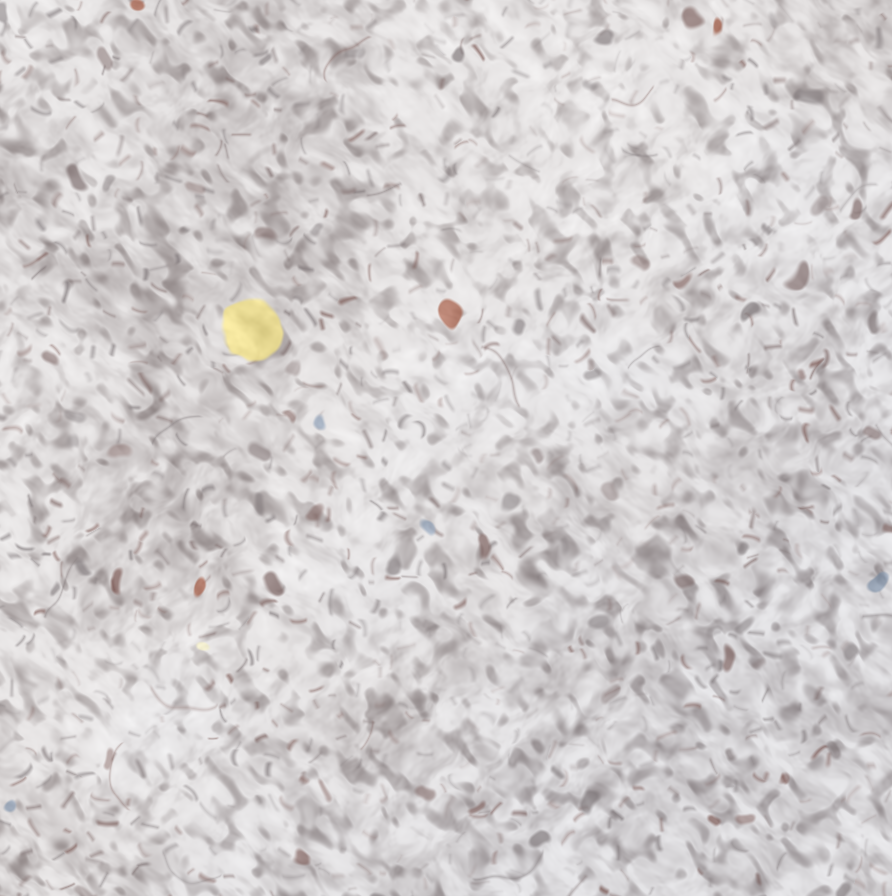
Reproduce this texture procedurally as a Shadertoy shader.

```glsl
// Pale weathered concrete: soft mottled grain with dark flecks, thin fibres
// and a few coloured chips. Stretched value noise makes the grain, jittered
// cells scatter the flecks, and a short hashed loop drops the chips.

#define BASE_TONE 0.893
#define GRAIN_SCALE 62.0
#define GRAIN_CONTRAST 0.30
#define PIT_DEPTH 0.17
#define BLOTCH_CONTRAST 0.20
#define EDGE_SOFTNESS 0.0028
#define CHIP_COUNT 9
#define DISC_CENTER vec2(0.281, 0.633)
#define DISC_RADIUS 0.034
#define DISC_COLOR vec3(0.93, 0.87, 0.56)
#define FLECK_GREY vec3(0.47, 0.44, 0.45)
#define FLECK_BROWN vec3(0.45, 0.30, 0.28)

float hash(vec2 p) {
    return fract(sin(dot(p, vec2(127.1, 311.7))) * 43758.5);
}

vec2 hash2(vec2 p) {
    return vec2(hash(p), hash(p + 37.3));
}

float noise(vec2 p) {
    vec2 i = floor(p), f = fract(p);
    f = f * f * (3.0 - 2.0 * f);
    return mix(mix(hash(i), hash(i + vec2(1, 0)), f.x),
               mix(hash(i + vec2(0, 1)), hash(i + vec2(1, 1)), f.x), f.y);
}

float fbm(vec2 p) {
    float sum = 0.0, weight = 0.53;
    for (int i = 0; i < 3; i++) {
        sum += weight * noise(p);
        p = mat2(1.6, 1.2, -1.2, 1.6) * p + 11.7;
        weight *= 0.55;
    }
    return sum;
}

vec2 rotate(vec2 p, float angle) {
    float c = cos(angle), s = sin(angle);
    return vec2(c * p.x + s * p.y, c * p.y - s * p.x);
}

// Noise coordinates stretched along one direction
vec2 stretched(vec2 p, float angle, float stretch) {
    return rotate(p, angle) * vec2(1.0 / stretch, 1.0) * GRAIN_SCALE;
}

// Scattered bent strokes: x = coverage, y = random value of the stroke.
// size holds the half length and half width.
vec2 flecks(vec2 p, float cells, float density, vec2 size, float bend, float seed) {
    vec2 home = floor(p * cells);
    vec2 result = vec2(0.0);
    for (int y = -1; y <= 1; y++)
    for (int x = -1; x <= 1; x++) {
        vec2 cell = home + vec2(x, y);
        vec2 id = cell + seed;
        if (hash(id + 5.1) > density) continue;
        vec2 q = rotate(p - (cell + hash2(id)) / cells, 6.283 * hash(id + 9.4));
        float pick = hash(id + 71.2);
        q.y += bend * (pick - 0.5) * q.x * q.x;
        vec2 extent = size * (0.4 + hash2(id + 23.6));
        float d = length(vec2(max(abs(q.x) - extent.x, 0.0), q.y)) - extent.y;
        float cover = smoothstep(EDGE_SOFTNESS, -EDGE_SOFTNESS, d);
        cover *= 0.45 + 0.55 * hash(id + 47.8);
        if (cover > result.x) result = vec2(cover, pick);
    }
    return result;
}

vec3 paintFlecks(vec3 color, vec2 fleck, float strength) {
    vec3 pigment = mix(FLECK_GREY, FLECK_BROWN, smoothstep(0.35, 0.95, fleck.y));
    return mix(color, pigment, fleck.x * strength);
}

vec3 chipColor(float pick) {
    if (pick < 0.25) return vec3(0.58, 0.64, 0.72);
    if (pick < 0.55) return vec3(0.64, 0.38, 0.30);
    if (pick < 0.80) return vec3(0.91, 0.89, 0.74);
    return vec3(0.86, 0.74, 0.46);
}

void mainImage(out vec4 fragColor, in vec2 fragCoord) {
    vec2 uv = fragCoord / iResolution.y;
    vec2 warp = vec2(noise(uv * 38.0), noise(uv * 38.0 + 61.0)) - 0.5;
    vec2 p = uv + 0.012 * warp;

    // Broad stains: bluish grey at lower right, a smudge at upper centre
    float blotch = fbm(uv * 5.0 + 3.0);
    float cool = smoothstep(0.0, 0.75, uv.x - uv.y + 0.7 * (blotch - 0.3));
    vec2 smudgeOffset = (uv - vec2(0.32, 0.76)) / vec2(0.10, 0.19);
    float smudge = exp(-dot(smudgeOffset, smudgeOffset)) * (0.4 + 1.2 * blotch);

    // Directional grain and darker pits
    float falling = fbm(stretched(p, -0.65, 1.8));
    float rising = fbm(stretched(p, 0.9, 1.5) + 90.0);
    float grain = mix(falling, rising, smoothstep(0.4, 0.65, noise(uv * 9.0)));
    float pits = smoothstep(0.52, 0.92, noise(stretched(p, -0.9, 1.4) * 1.4 + 40.0));
    float tone = BASE_TONE + GRAIN_CONTRAST * (grain - 0.5);
    tone += BLOTCH_CONTRAST * (blotch - 0.5);
    tone -= PIT_DEPTH * pits + 0.065 * smudge + 0.035 * cool;
    tone = min(tone, 0.90 + 0.4 * (tone - 0.90));
    vec3 color = vec3(tone, vec2(tone - 0.008 - 0.08 * (0.93 - tone)));
    color += cool * vec3(-0.008, 0.0, 0.010);

    // Small flecks, larger crumbs and long fibres
    float cluster = smoothstep(0.25, 0.7, noise(uv * 11.0 + 17.0));
    color = paintFlecks(color, flecks(p, 44.0, 0.55, vec2(0.006, 0.0018), 60.0, 0.0),
                        0.25 + 0.4 * cluster);
    color = paintFlecks(color, flecks(p, 17.0, 0.32, vec2(0.005, 0.0055), 40.0, 130.0), 0.65);
    color = paintFlecks(color, flecks(p, 8.0, 0.30, vec2(0.030, 0.0012), 30.0, 260.0), 0.55);

    // Coloured chips with ragged outlines
    float ragged = 0.008 * (noise(uv * 75.0) - 0.5);
    for (int i = 0; i < CHIP_COUNT; i++) {
        vec2 id = vec2(float(i) * 3.7, 8.3);
        vec2 q = rotate(p - hash2(id), 6.283 * hash(id + 2.2));
        float radius = mix(0.007, 0.017, hash(id + 6.5));
        float d = length(q * vec2(1.0, 1.35)) - radius + ragged;
        float cover = smoothstep(EDGE_SOFTNESS, -EDGE_SOFTNESS, d);
        color = mix(color, chipColor(hash(id + 4.9)) + 0.3 * (grain - 0.5), 0.8 * cover);
    }

    // One large yellow disc
    float disc = length(uv - DISC_CENTER) - DISC_RADIUS + ragged;
    color = mix(color, DISC_COLOR + 0.25 * (grain - 0.5),
                0.9 * smoothstep(EDGE_SOFTNESS, -EDGE_SOFTNESS, disc));

    fragColor = vec4(clamp(color, 0.0, 1.0), 1.0);
}
```
